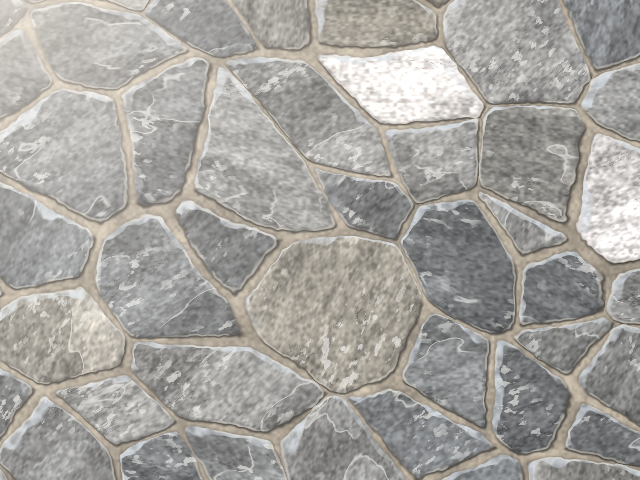
Give the GLSL for this texture, as a WebGL 2 fragment shader.

```glsl
#version 300 es
precision highp float;

uniform vec2 u_resolution;
out vec4 fragColor;

struct Stone {
    vec2 cell;
    vec2 normal;
    float edge;
};

float hash(vec2 p) {
    vec3 q = fract(p.xyx * vec3(0.1031, 0.1030, 0.0973));
    q += dot(q, q.yzx + 33.33);
    return fract((q.x + q.y) * q.z);
}

float noise(vec2 p) {
    vec2 i = floor(p), f = fract(p);
    f = f * f * (3.0 - 2.0 * f);
    return mix(mix(hash(i), hash(i + vec2(1, 0)), f.x),
               mix(hash(i + vec2(0, 1)), hash(i + vec2(1, 1)), f.x), f.y);
}

float fbm(vec2 p) {
    float sum = 0.0, gain = 0.53;
    for (int i = 0; i < 4; i++) {
        sum += gain * noise(p);
        p = mat2(1.6, 1.2, -1.2, 1.6) * p + 7.3;
        gain *= 0.5;
    }
    return sum;
}

mat2 rotation(float a) {
    return mat2(cos(a), sin(a), -sin(a), cos(a));
}

// Site position in xy, size weight in z
vec3 siteOf(vec2 cell) {
    vec2 jitter = vec2(hash(cell + 11.0), hash(cell + 47.0));
    float size = hash(cell + 83.0);
    return vec3(cell + 0.5 + 0.92 * (jitter - 0.5), 0.36 * size * size);
}

// Weighted cells with straight sides and slightly blunted corners
Stone findStone(vec2 p, float sharpness) {
    vec2 base = floor(p), winner = base;
    float best = 1e5;
    for (int y = -2; y <= 2; y++)
    for (int x = -2; x <= 2; x++) {
        vec2 cell = base + vec2(x, y);
        vec3 s = siteOf(cell);
        float power = dot(p - s.xy, p - s.xy) - s.z;
        if (power < best) { best = power; winner = cell; }
    }
    vec3 home = siteOf(winner);
    float total = 0.0;
    vec2 normal = vec2(0.0);
    for (int y = -2; y <= 2; y++)
    for (int x = -2; x <= 2; x++) {
        if (x == 0 && y == 0) continue;
        vec3 s = siteOf(winner + vec2(x, y));
        vec2 away = s.xy - home.xy;
        float span = max(length(away), 0.05);
        float d = (dot(p - s.xy, p - s.xy) - s.z - best) / (2.0 * span);
        float w = exp(-sharpness * d);
        total += w;
        normal += w * away / span;
    }
    return Stone(winner, normal, -log(max(total, 1e-20)) / sharpness);
}

vec3 stoneTint(float pick) {
    vec3 tint = mix(vec3(0.36, 0.37, 0.38), vec3(0.46, 0.46, 0.455), smoothstep(0.0, 0.6, pick));
    tint = mix(tint, vec3(0.55, 0.53, 0.49), smoothstep(0.66, 0.80, pick));
    return mix(tint, vec3(0.76, 0.745, 0.74), smoothstep(0.90, 0.93, pick));
}

// Layered rock: strata, ledges, grain, pale veins and chips
vec3 rockFace(vec2 p, vec2 cell) {
    float turn = -0.5 + 1.8 * (hash(cell + 5.0) - 0.5);
    vec2 q = rotation(turn) * p + 19.0 * hash(cell + 29.0);
    float strata = fbm(q * vec2(10.0, 46.0));
    float broad = fbm(q * vec2(4.0, 7.0));
    float grain = noise(q * vec2(125.0, 215.0)) + 0.8 * noise(p * 115.0 + 9.0) - 0.9;
    float ledge = broad - 0.54 + 0.08 * (strata - 0.5);
    vec3 col = stoneTint(hash(cell + 61.0));
    col *= 1.0 + 0.50 * (strata - 0.5) + 0.42 * (broad - 0.5) + 0.36 * grain;
    col *= mix(0.94, 1.07, smoothstep(-0.008, 0.008, ledge));
    float worn = smoothstep(0.42, 0.62, noise(q * 17.0));
    float vein = (1.0 - smoothstep(0.0, 0.012, abs(ledge))) * worn;
    float patches = smoothstep(0.42, 0.68, fbm(q * vec2(7.0, 12.0) + 5.0));
    float flecks = smoothstep(0.59, 0.69, fbm(q * vec2(48.0, 88.0))) * patches;
    float crack = 1.0 - smoothstep(0.0, 0.013, abs(strata - 0.38));
    col = mix(col, vec3(0.82, 0.82, 0.81), max(0.6 * vein, 0.62 * flecks));
    return col * (1.0 - 0.25 * crack * patches);
}

vec3 mortarColor(vec2 p) {
    float sand = noise(p * 150.0) - 0.5;
    return vec3(0.61, 0.57, 0.51) * (0.72 + 0.5 * fbm(p * 16.0) + 0.2 * sand);
}

void main() {
    vec2 p = gl_FragCoord.xy / u_resolution.y;
    vec2 stretch = vec2(4.1, 5.3);
    mat2 tilt = rotation(0.55);
    vec2 bend = vec2(noise(p * 2.6), noise(p * 2.6 + 31.0)) - 0.5;
    Stone stone = findStone((tilt * (p + 0.12 * bend)) * stretch + 20.0, 42.0);

    // Ragged outline and uneven joints
    float ragged = 0.065 * (fbm(p * 17.0) - 0.5) + 0.018 * (noise(p * 90.0) - 0.5);
    float inside = stone.edge + ragged - 0.012 - 0.05 * noise(p * 6.0);
    float blur = 3.5 / u_resolution.y;
    float mask = smoothstep(-blur, blur, inside);

    // Relief lit from the upper left
    vec2 facing = transpose(tilt) * (stone.normal * stretch);
    float lit = dot(facing / max(length(facing), 1e-4), vec2(-0.4, 0.92));
    float shade = smoothstep(0.15, -0.6, lit);
    float rimWidth = 0.005 + 0.10 * noise(p * 12.0) * noise(p * 31.0 + 3.0) * 1.8;
    float rim = (1.0 - smoothstep(0.7 * rimWidth, rimWidth, inside)) * smoothstep(-0.1, 0.6, lit);
    float wornEdge = (1.0 - smoothstep(0.01, 0.03, inside)) * smoothstep(0.42, 0.62, noise(p * 24.0));

    vec3 rock = rockFace(p, stone.cell);
    rock *= 1.0 - 0.25 * shade * (1.0 - smoothstep(0.0, 0.05, inside));
    rock = mix(rock, vec3(0.74, 0.77, 0.80), 0.75 * rim * (0.4 + 0.8 * noise(p * 75.0)));
    rock = mix(rock, vec3(0.78, 0.76, 0.72), 0.5 * wornEdge);
    float contact = 1.0 - smoothstep(0.0, 0.035, -inside);
    vec3 mortar = mortarColor(p) * (1.0 - contact * (0.15 + 0.48 * shade));
    vec3 col = mix(mortar, rock, mask);

    // Warm sunlight haze from the upper left corner
    vec2 fromSun = p - vec2(0.0, 1.0);
    float haze = exp(-1.75 * length(fromSun * vec2(1.0, 1.1)));
    col = col * (1.08 + 0.30 * haze) + 0.025;
    col = mix(col, vec3(0.96, 0.93, 0.89), 0.74 * haze);
    fragColor = vec4(clamp(col, 0.0, 1.0), 1.0);
}
```
